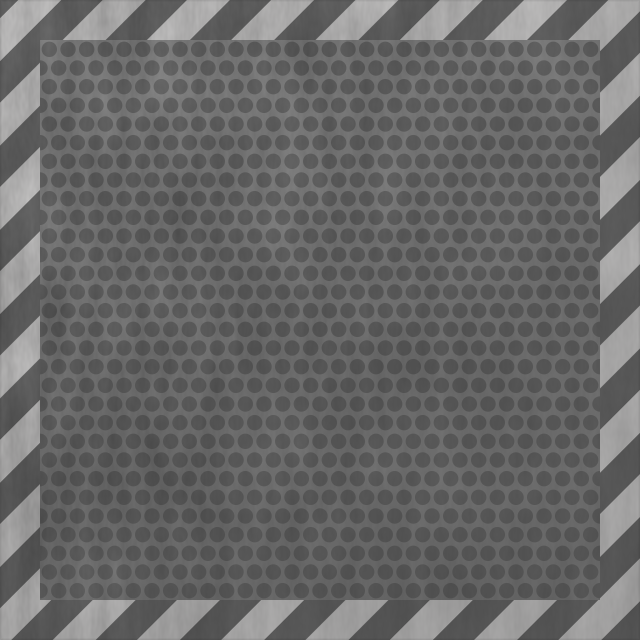
Write a Shadertoy shader that draws this pattern.

```glsl
// A worn grey metal plate with staggered round dots inside a hazard-striped frame.
// Dots are a distance function in repeated cells, stripes a folded diagonal,
// and stretched gradient noise adds the brushed streaks and stains.

#define FRAME_WIDTH 0.0625
#define DOT_COUNT 30.0
#define DOT_RADIUS 0.412
#define STRIPE_PERIOD 0.1317
#define STRIPE_CENTER 0.0622
#define STRIPE_FILL 0.51
#define STREAK_GAIN 0.09
#define STAIN_GAIN 0.10
#define GRAIN_GAIN 0.035

const vec3 MESH_COLOR = vec3(0.424);
const vec3 DOT_COLOR = vec3(0.335);
const vec3 PALE_STRIPE = vec3(0.645, 0.642, 0.641);
const vec3 DARK_STRIPE = vec3(0.338);

// Random gradient direction for a lattice corner
vec2 cornerGradient(vec2 cell) {
    vec3 h = fract(vec3(cell.xyx) * vec3(0.1031, 0.1030, 0.0973));
    h += dot(h, h.yzx + 33.33);
    float angle = 6.2832 * fract((h.x + h.y) * h.z);
    return vec2(cos(angle), sin(angle));
}

float gradientNoise(vec2 p) {
    vec2 cell = floor(p), f = fract(p);
    vec2 w = f * f * f * (f * (f * 6.0 - 15.0) + 10.0);
    vec2 e = vec2(1.0, 0.0);
    float a = dot(cornerGradient(cell), f);
    float b = dot(cornerGradient(cell + e.xy), f - e.xy);
    float c = dot(cornerGradient(cell + e.yx), f - e.yx);
    float d = dot(cornerGradient(cell + e.xx), f - e.xx);
    return mix(mix(a, b, w.x), mix(c, d, w.x), w.y);
}

float fbm(vec2 p) {
    float sum = 0.0, gain = 1.0;
    for (int i = 0; i < 4; i++) {
        sum += gain * gradientNoise(p);
        p = p * 2.03 + 17.3;
        gain *= 0.5;
    }
    return sum;
}

// Coverage of a shape from its signed distance
float cover(float dist, float pixel) {
    return clamp(0.5 - dist / pixel, 0.0, 1.0);
}

// Distance to the nearest dot; every second row shifts by half a cell
float dotDistance(vec2 p) {
    vec2 grid = (p - FRAME_WIDTH) / (1.0 - 2.0 * FRAME_WIDTH) * DOT_COUNT;
    grid.x += 0.5 * mod(floor(grid.y), 2.0);
    float dist = length(fract(grid) - 0.5) - DOT_RADIUS;
    return dist * (1.0 - 2.0 * FRAME_WIDTH) / DOT_COUNT;
}

// Distance to the nearest pale diagonal band
float stripeDistance(vec2 p) {
    float phase = fract((p.x + p.y - STRIPE_CENTER) / STRIPE_PERIOD + 0.5) - 0.5;
    return (abs(phase) - 0.5 * STRIPE_FILL) * STRIPE_PERIOD * 0.7071;
}

// Brightness of the worn surface, 1.0 on average
float wear(vec2 p) {
    float streaks = fbm(p * vec2(34.0, 5.0)) * STREAK_GAIN;
    float stains = fbm(p * vec2(8.0, 6.0) + 41.0) * STAIN_GAIN;
    float grain = gradientNoise(p * vec2(190.0, 70.0)) * GRAIN_GAIN;
    // Wear is strongest toward the upper left
    float strength = mix(1.2, 0.65, smoothstep(0.2, 1.2, p.x + 0.5 * p.y));
    vec2 glowOffset = (p - vec2(0.28, 0.17)) / vec2(0.32, 0.16);
    float glow = 0.035 * exp(-dot(glowOffset, glowOffset));
    return 1.0 + (streaks + stains + grain) * strength + glow;
}

void mainImage(out vec4 fragColor, in vec2 fragCoord) {
    vec2 p = fragCoord / iResolution.xy;
    p.y = 1.0 - p.y; // measured down from the upper edge
    float pixel = 1.0 / min(iResolution.x, iResolution.y);

    // Perforated panel, lit a little more from above
    vec3 mesh = MESH_COLOR * mix(1.07, 0.925, p.y);
    vec3 dots = DOT_COLOR * mix(1.04, 0.965, p.y);
    vec3 panel = mix(mesh, dots, cover(dotDistance(p), pixel));

    // Striped frame with a faint dark rim
    vec3 frame = mix(DARK_STRIPE, PALE_STRIPE, cover(stripeDistance(p), pixel));
    frame *= mix(1.035, 0.975, p.y);
    vec2 fromCenter = abs(p - 0.5);
    float square = max(fromCenter.x, fromCenter.y);
    frame *= 1.0 - 0.08 * smoothstep(0.496, 0.5, square);

    float inside = cover(square - (0.5 - FRAME_WIDTH), pixel);
    vec3 color = mix(frame, panel, inside) * wear(p);
    fragColor = vec4(color, 1.0);
}
```
